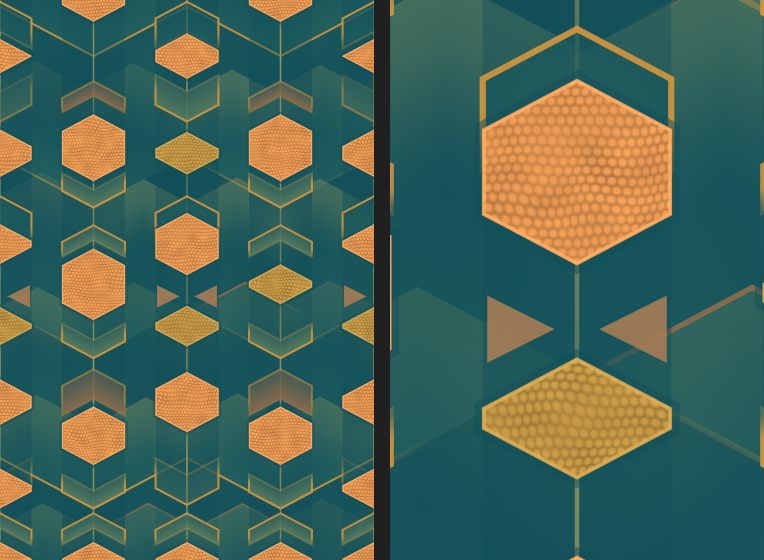
Left, the full canvas; right, a detail of the centre.
A Shadertoy shader for this pattern:

```glsl
#define COLUMNS 4.0
#define HALF_WIDTH 0.336
#define SLOPE 0.53
#define LINE 0.011
#define SCALES 29.0
#define DEEP vec3(0.07, 0.31, 0.35)
#define TEAL vec3(0.13, 0.37, 0.37)
#define SAGE vec3(0.36, 0.49, 0.37)
#define GOLD vec3(0.84, 0.59, 0.24)
#define COPPER vec3(0.87, 0.57, 0.31)
#define OLIVE vec3(0.74, 0.57, 0.26)
#define BRONZE vec3(0.60, 0.43, 0.29)

// Half height of each tile, per column; negative is olive, zero is empty
const float TILE[28] = float[28](
    0.18, 0.25, 0.21, -0.20, 0.24, 0.21, 0.35,
    0.27, 0.355, 0.38, 0.31, 0.32, 0.0, 0.0,
    0.24, -0.225, 0.33, -0.215, 0.32, 0.0, 0.35,
    0.27, 0.355, -0.21, 0.31, 0.32, 0.0, 0.0);

vec2 hash2(vec2 p) {
    p = vec2(dot(p, vec2(127.1, 311.7)), dot(p, vec2(269.5, 183.3)));
    return fract(sin(p) * 43758.5) * 2.0 - 1.0;
}

float gradientNoise(vec2 p) {
    vec2 i = floor(p), f = p - i, u = f * f * (3.0 - 2.0 * f), e = vec2(1, 0);
    return mix(mix(dot(hash2(i), f), dot(hash2(i + e), f - e), u.x),
               mix(dot(hash2(i + e.yx), f - e.yx), dot(hash2(i + 1.0), f - 1.0), u.x), u.y);
}

void paint(inout vec3 color, vec3 ink, float d, float alpha) {
    float pixel = COLUMNS / iResolution.x;
    color = mix(color, ink, clamp(alpha, 0.0, 1.0) * clamp(0.5 - d / pixel, 0.0, 1.0));
}

// Folded band: positive slope is a roof, negative a V; q.y = 0 is its upper tip
float chevron(vec2 q, float thick, float slope) {
    float s = q.y - slope * abs(q.x);
    return max(abs(q.x) - HALF_WIDTH, 0.88 * (abs(s - 0.5 * thick) - 0.5 * thick));
}

float hexagon(vec2 q, float halfHeight) {
    q = abs(q);
    return max(q.x - HALF_WIDTH, 0.88 * (q.y + SLOPE * q.x - halfHeight));
}

// Outlined band, its lines fading towards the open edge
void drawChevron(inout vec3 color, vec2 q, float thick, float slope, vec3 fill, float alpha, float stroke) {
    float d = chevron(q, thick, slope);
    float t = clamp((q.y - slope * abs(q.x)) / thick, 0.0, 1.0);
    float closed = slope > 0.0 ? 1.0 - t : t;
    paint(color, mix(DEEP, fill, 0.45 + 0.55 * t), d, alpha);
    paint(color, GOLD, abs(d) - LINE, stroke * mix(0.3, 1.0, smoothstep(0.0, 0.6, closed)));
}

// Raised scales in wavy staggered rows
vec3 scaleTexture(vec2 p, vec3 base) {
    vec2 g = p * SCALES + 1.6 * gradientNoise(p * 4.0);
    g.x += 0.5 * mod(floor(g.y), 2.0);
    float bump = smoothstep(0.6, 0.2, length(fract(g) - 0.5));
    float relief = 0.19 + 0.2 * gradientNoise(p * 5.0 + 7.0);
    return base * (1.0 + relief * (bump - 0.6) + 0.12 * gradientNoise(p * 9.0));
}

void mainImage(out vec4 fragColor, in vec2 fragCoord) {
    vec2 p = vec2(fragCoord.x, iResolution.y - fragCoord.y) * COLUMNS / iResolution.x;
    float nearest = floor(p.x + 0.5);
    int column = int(mod(nearest, COLUMNS));
    bool odd = column % 2 == 1;
    float x = p.x - nearest;
    float haze = gradientNoise(p * vec2(0.9, 1.1) + 3.0);

    // Ground, lighter just above each zigzag
    float zigzag = p.y + SLOPE * abs(mod(p.x, 2.0) - 1.0) - 0.6;
    float rise = fract(zigzag / 1.61);
    vec3 color = mix(DEEP, TEAL, clamp(0.25 + 0.6 * rise * rise + 0.6 * haze, 0.0, 1.0));

    // Soft roofs between the columns
    for (int k = 0; k < 5; k++)
    for (int side = -1; side <= 1; side++) {
        float cell = floor(p.x) + float(side);
        vec2 jitter = hash2(vec2(mod(cell, COLUMNS), float(k)));
        vec2 q = p - vec2(cell + 0.5 + 0.13 * jitter.x, 0.7 + 1.17 * float(k) + 0.05 * jitter.y);
        float s = q.y - SLOPE * abs(q.x);
        float fade = smoothstep(0.75, 0.3, abs(q.x)) * smoothstep(0.8, 0.0, s);
        float seen = 0.42 + 0.25 * jitter.y;
        paint(color, SAGE, -s, fade * seen);
        paint(color, BRONZE, abs(s) - LINE, fade * max(0.0, jitter.x + haze));
    }

    // Long gold zigzags, strongest near the top and bottom
    for (int k = 0; k < 4; k++) {
        float strength = (k == 0 || k == 3) ? 0.85 : 0.25 + haze;
        paint(color, GOLD, 0.88 * abs(zigzag - 1.61 * float(k)) - LINE, strength);
    }

    // Dark prism sides and stems
    float shade = 0.45 + 0.5 * gradientNoise(vec2(nearest, p.y * 1.7));
    paint(color, DEEP, abs(x) - HALF_WIDTH, shade);
    paint(color, mix(SAGE, GOLD, 0.35) * 1.15, abs(x) - 0.008, 0.75 + 0.8 * haze);

    // V bands and roof caps
    for (int k = 0; k < 4; k++) {
        float row = float(k);
        bool bronze = k % 2 == 0;
        if (odd || k == 3) {
            float thick = k == 2 ? 0.32 : 0.16;
            drawChevron(color, vec2(x, p.y - 0.87 - 1.54 * row), thick, SLOPE,
                        bronze ? BRONZE : SAGE, 0.85, bronze ? 0.5 : 0.85);
        }
        if (odd && k > 0)
            drawChevron(color, vec2(x, p.y - 0.42 - 1.61 * row), 0.19, -SLOPE, SAGE, 0.9, 0.9);
        if (!odd && k < 2) {
            float strength = column == 2 ? 0.9 : 0.5;
            drawChevron(color, vec2(x, p.y - 0.02 - 2.08 * row), 0.32, SLOPE, TEAL, 0.7, 0.9);
            drawChevron(color, vec2(x, p.y - 0.98 - 4.1 * row), 0.32, -SLOPE, SAGE,
                        strength * (0.9 - 0.5 * row), strength);
        }
    }

    // Bronze wings on the even stems
    if (!odd) {
        float wing = max(abs(x) - 0.32, abs(p.y - 3.17) - 0.5 * (abs(x) - 0.08));
        paint(color, BRONZE * 1.15, wing, 0.85);
    }

    // Textured hexagons with pale rims
    for (int k = 0; k < 7; k++) {
        float row = float(k), size = TILE[column * 7 + k];
        float y = odd ? 1.54 * row - 0.04 + 0.08 * mod(row, 2.0)
                      : 0.6 + 0.925 * row + 0.16 * max(0.0, sin(0.7854 * row));
        if (size == 0.0) continue;
        float d = hexagon(vec2(x, p.y - y), abs(size));
        vec3 base = size < 0.0 ? OLIVE : COPPER;
        paint(color, DEEP, d - 0.03, 0.5);
        paint(color, scaleTexture(p, base), d, 1.0);
        paint(color, base * 1.15 + 0.04, abs(d + 0.004) - 0.007, 0.75);
    }
    fragColor = vec4(color, 1.0);
}
```
